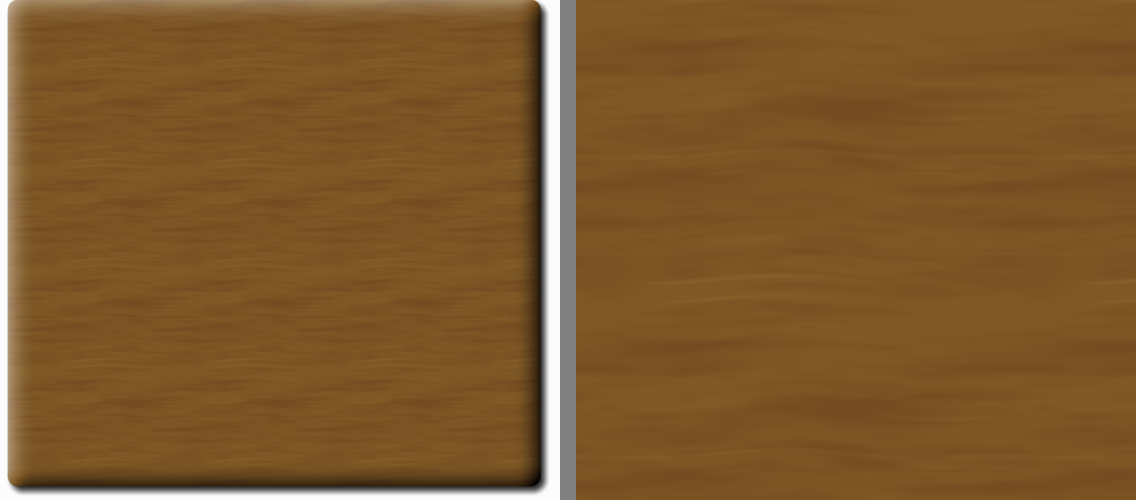
Left, the full canvas; right, a detail of the centre.
A WebGL 2 fragment shader for this texture:

```glsl
#version 300 es
precision highp float;

uniform vec2 u_resolution;
out vec4 outColor;

float hash(vec2 cell) {
    vec3 h = fract(vec3(cell.xyx) * 0.1031);
    h += dot(h, h.yzx + 33.33);
    return fract((h.x + h.y) * h.z);
}

// Value noise that wraps after a whole number of cells
float tiledNoise(vec2 p, vec2 period) {
    vec2 cell = floor(p), f = fract(p);
    f = f * f * (3.0 - 2.0 * f);
    vec2 a = mod(cell, period), b = mod(cell + 1.0, period);
    return mix(mix(hash(a), hash(vec2(b.x, a.y)), f.x),
               mix(hash(vec2(a.x, b.y)), hash(b), f.x), f.y);
}

float roundedBox(vec2 p, vec2 halfSize, float radius) {
    vec2 q = abs(p) - halfSize + radius;
    return length(max(q, 0.0)) + min(max(q.x, q.y), 0.0) - radius;
}

// Horizontal grain on a repeating veneer tile
vec3 wood(vec2 p) {
    vec2 tile = p / vec2(0.29, 0.2);
    tile.y += 0.012 * sin(6.2832 * tile.x) + 0.006 * sin(12.5664 * tile.x + 1.3);
    float bands = tiledNoise(tile * vec2(2.0, 6.0), vec2(2.0, 6.0));
    float streaks = tiledNoise(tile * vec2(3.0, 26.0) + 0.4, vec2(3.0, 26.0));
    float fibres = tiledNoise(tile * vec2(11.0, 44.0), vec2(11.0, 44.0));
    float tone = 0.3 * bands + 0.45 * streaks + 0.25 * fibres;
    vec3 color = mix(vec3(0.458, 0.298, 0.128), vec3(0.506, 0.358, 0.150),
                     smoothstep(0.15, 0.85, tone));
    // Short reddish pores and pale threads
    color -= vec3(0.022, 0.028, 0.012) * smoothstep(0.62, 0.95, streaks * 0.5 + fibres * 0.5);
    float thread = tiledNoise(tile * vec2(2.0, 31.0) + 7.7, vec2(2.0, 31.0));
    return color + vec3(0.030, 0.028, 0.014) * smoothstep(0.78, 1.0, thread);
}

void main() {
    vec2 p = gl_FragCoord.xy / u_resolution.y;
    float pixel = 1.0 / u_resolution.y;
    vec2 halfSize = vec2(0.533, 0.487);
    vec2 local = p - vec2(0.5485, 0.514);

    // White ground with a soft shadow to the lower right
    float shadow = roundedBox(local - vec2(0.008, -0.009), halfSize, 0.024);
    vec3 color = vec3(0.99) * (1.0 - 0.8 * (1.0 - smoothstep(-0.010, 0.012, shadow)));

    // Rounded rim, lit from the upper left
    vec2 nearLow = clamp(1.0 - (local + halfSize) / 0.055, 0.0, 1.0);
    vec2 nearHigh = clamp(1.0 - (halfSize - local) / 0.055, 0.0, 1.0);
    vec2 tilt = nearHigh * nearHigh - nearLow * nearLow;
    float light = dot(tilt, vec2(-0.8, 0.65));
    vec3 panel = wood(p);
    panel = mix(panel, vec3(0.96, 0.94, 0.90), 0.52 * clamp(light, 0.0, 1.0));
    panel *= 1.0 - 0.95 * clamp(-light, 0.0, 1.0);

    float edge = roundedBox(local, halfSize, 0.021);
    color = mix(color, panel, 1.0 - smoothstep(-pixel, pixel, edge));
    outColor = vec4(color, 1.0);
}
```
